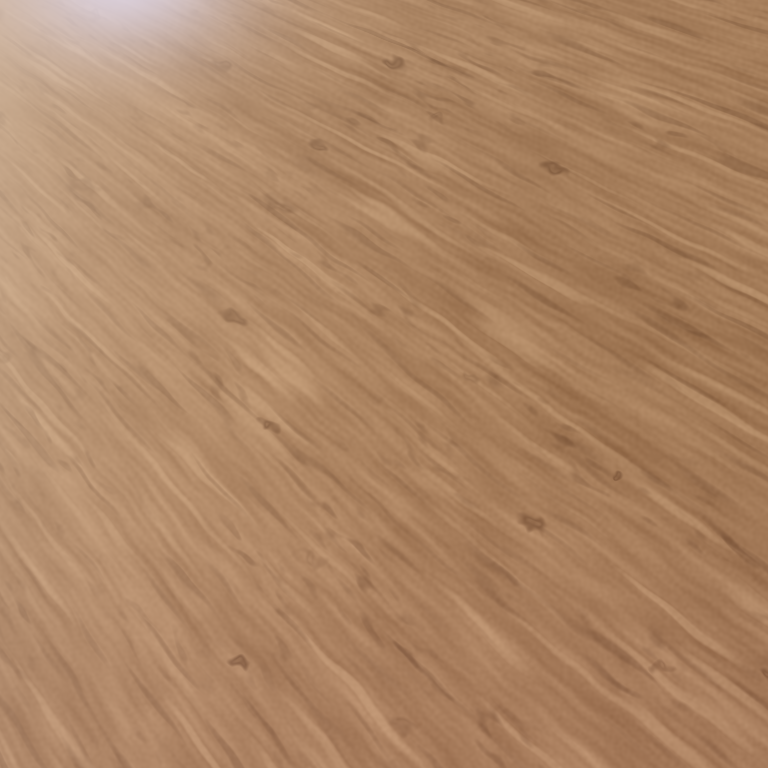
Reproduce this texture procedurally as a three.js fragment shader.

```glsl
// Wood-grain floor receding to the upper left, with knots and a soft window glare.
#define VANISHING_POINT vec2(-0.81, 1.52)
#define DEPTH_AXIS vec2(0.53, -0.85)
#define WOOD_COLOR vec3(0.656, 0.487, 0.340)
#define DARK_GRAIN vec3(0.46, 0.305, 0.19)
#define LIGHT_GRAIN vec3(0.82, 0.66, 0.50)
#define HAZE_COLOR vec3(0.80, 0.705, 0.61)
#define GLARE_COLOR vec3(0.87, 0.84, 0.91)
#define PLANKS 12.0
#define KNOT_CELLS 10.0
#define KNOT_SHARE 0.5
#define GRAIN_CONTRAST 1.0

varying vec2 vUv;

vec2 hash2(vec2 p) {
  p = vec2(dot(p, vec2(127.1, 311.7)), dot(p, vec2(269.5, 183.3)));
  return fract(sin(p) * 43758.545);
}

// Gradient noise, roughly -0.7 to 0.7
float noise(vec2 p) {
  vec2 i = floor(p), f = fract(p);
  vec2 w = f * f * f * (f * (f * 6.0 - 15.0) + 10.0);
  vec2 o = vec2(0.0, 1.0);
  float a = dot(hash2(i) * 2.0 - 1.0, f);
  float b = dot(hash2(i + o.yx) * 2.0 - 1.0, f - o.yx);
  float c = dot(hash2(i + o.xy) * 2.0 - 1.0, f - o.xy);
  float d = dot(hash2(i + o.yy) * 2.0 - 1.0, f - o.yy);
  return mix(mix(a, b, w.x), mix(c, d, w.x), w.y);
}

// Tone of one column of boards, with soft board ends
float columnTone(float column, float along) {
  float s = along * 3.0 + hash2(vec2(column, 7.0)).x;
  float a = hash2(vec2(column, floor(s))).y;
  float b = hash2(vec2(column, floor(s) + 1.0)).y;
  return mix(a, b, smoothstep(0.97, 1.0, fract(s))) - 0.5;
}

float plankTone(vec2 floorPos) {
  float x = floorPos.x * PLANKS;
  float edge = smoothstep(0.92, 1.0, fract(x));
  return mix(columnTone(floor(x), floorPos.y),
             columnTone(floor(x) + 1.0, floorPos.y), edge);
}

// x: across the grain, y: along it (logarithmic depth)
vec2 toFloor(vec2 uv) {
  vec2 d = uv - VANISHING_POINT;
  vec2 n = normalize(DEPTH_AXIS);
  return vec2(dot(d, vec2(-n.y, n.x)) / dot(d, n), log(length(d)));
}

vec2 toCanvas(vec2 floorPos) {
  vec2 n = normalize(DEPTH_AXIS);
  return VANISHING_POINT
       + normalize(n + floorPos.x * vec2(-n.y, n.x)) * exp(floorPos.y);
}

// Scattered ragged dark ovals, some with a paler heart
float knots(vec2 uv, vec2 floorPos) {
  vec2 cell = floor(floorPos * KNOT_CELLS);
  vec2 ragged = 0.016 * vec2(noise(uv * 62.0), noise(uv * 62.0 + 31.0));
  float dark = 0.0;
  for (int j = -1; j <= 1; j++) {
    for (int i = -1; i <= 1; i++) {
      vec2 id = cell + vec2(float(i), float(j));
      vec2 kind = hash2(id + 53.0);
      vec2 center = toCanvas((id + 0.15 + 0.7 * hash2(id)) / KNOT_CELLS);
      vec2 q = uv - center + ragged;
      q.y += 0.3 * q.x;
      float d = length(q * vec2(1.0, 1.9)) / mix(0.010, 0.024, kind.y);
      float oval = smoothstep(1.15, 0.4, d) * mix(0.6, 1.0, smoothstep(0.1, 0.5, d));
      dark = max(dark, oval * step(kind.x, KNOT_SHARE) * mix(0.25, 0.85, hash2(id + 9.0).x));
    }
  }
  return dark;
}

void main() {
  vec2 uv = vUv;
  vec2 p = toFloor(uv);
  vec2 g = p;
  g.x += 0.006 * noise(p * vec2(9.0, 6.0)) + 0.004 * noise(p * vec2(36.0, 30.0));

  // Layers of long streaks
  float broad = noise(g * vec2(26.0, 3.0));
  float medium = noise(g * vec2(75.0, 7.0) + 17.0);
  float fine = noise(g * vec2(175.0, 20.0) + 41.0);
  float tone = 0.055 * broad + 0.07 * medium + 0.085 * fine + 0.03 * plankTone(p);
  float pale = smoothstep(0.14, 0.42, noise(g * vec2(100.0, 8.0) + 71.0));
  float vein = smoothstep(0.14, 0.42, noise(g * vec2(120.0, 13.0) + 97.0));

  // Short jagged flecks gathered in patches
  float patchMask = smoothstep(-0.08, 0.3, noise(g * vec2(20.0, 8.0) + 5.0));
  float fleck = smoothstep(0.08, 0.4, noise(g * vec2(130.0, 48.0) + 13.0)) * patchMask;

  vec3 color = WOOD_COLOR + GRAIN_CONTRAST * tone * vec3(1.0, 1.02, 0.95);
  color = mix(color, LIGHT_GRAIN, 0.46 * GRAIN_CONTRAST * pale);
  color = mix(color, DARK_GRAIN, GRAIN_CONTRAST * min(0.36 * vein + 0.44 * fleck, 0.75));
  color = mix(color, DARK_GRAIN, knots(uv, p));

  // Rosier near the viewer, dimmer at the far right, faint speckle
  color += vec3(0.0, -0.006, 0.012) * smoothstep(0.55, 0.0, uv.y);
  color *= 1.0 - 0.05 * smoothstep(0.5, 1.5, uv.x + uv.y * 0.6);
  color += 0.03 * noise(uv * 150.0);

  // Daylight haze from the left and the bright window reflection
  float haze = 0.95 * exp(-2.5 * uv.x - 1.2 * (1.0 - uv.y));
  color = mix(color, HAZE_COLOR, 0.85 * haze);
  color += 0.03 * haze;
  vec2 spot = (uv - vec2(0.16, 1.03)) / vec2(0.15, 0.10);
  color = mix(color, GLARE_COLOR, 0.9 * exp(-dot(spot, spot)));
  gl_FragColor = vec4(color, 1.0);
}
```
